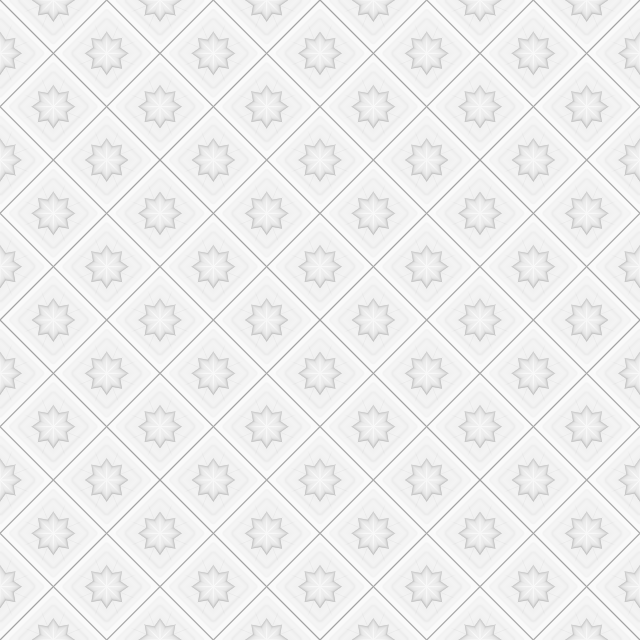
Give the GLSL for this pattern, as a WebGL 1 fragment shader.

```glsl
precision highp float;

uniform vec2 u_resolution;

// Lengths are in units of one repeat
const float REPEATS = 6.0;
const float TILE_HALF = 0.35355;
const float LINE_HALF = 0.0056;
const float FRAME_HALF = 0.300;
const float FRAME_ROUND = 0.025;
const float PANEL_HALF = 0.245;
const float PANEL_ROUND = 0.040;
const float TIP_RADIUS = 0.203;
const float VALLEY_RADIUS = 0.138;
const float RAY_END = 0.310;

const float LINE_TONE = 0.64;
const float BORDER_TONE = 0.982;
const float FRAME_TONE = 0.960;
const float PANEL_TONE = 0.947;
const float STAR_TONE = 0.938;
const float RIM_DEPTH = 0.195;
const float RIM_WIDTH = 0.0125;

// Half of the angle between neighbouring star tips
const vec2 VALLEY_DIR = vec2(0.92388, 0.38268);
const vec2 VALLEY_NORMAL = vec2(-0.38268, 0.92388);

float roundedBox(vec2 p, float halfSize, float radius) {
  vec2 d = abs(p) - halfSize + radius;
  return length(max(d, 0.0)) + min(max(d.x, d.y), 0.0) - radius;
}

// Mirrors the plane into one sixteenth, from a tip to a valley
vec2 foldStar(vec2 p) {
  p = abs(p);
  p = p.x > p.y ? p : p.yx;
  return p - 2.0 * max(dot(p, VALLEY_NORMAL), 0.0) * VALLEY_NORMAL;
}

float starDistance(vec2 folded) {
  vec2 tip = vec2(TIP_RADIUS, 0.0);
  vec2 edge = VALLEY_RADIUS * VALLEY_DIR - tip;
  return dot(folded - tip, normalize(vec2(edge.y, -edge.x)));
}

float fillMask(float d, float px) {
  return clamp(0.5 - d / px, 0.0, 1.0);
}

float strokeMask(float d, float halfWidth, float px) {
  return fillMask(abs(d) - halfWidth, px) * min(1.0, 2.0 * halfWidth / px);
}

float softGroove(float d, float width) {
  return exp(-d * d / (width * width));
}

void main() {
  float px = REPEATS / min(u_resolution.x, u_resolution.y);
  vec2 cell = gl_FragCoord.xy / u_resolution * REPEATS;

  // Diagonal tiles: q runs along the tile sides, p is upright
  vec2 q = fract(vec2(cell.x + cell.y, cell.x - cell.y)) - 0.5;
  vec2 p = 0.5 * vec2(q.x + q.y, q.x - q.y);
  vec2 side = q * 0.70711;
  float radius = length(p);
  float below = clamp(-p.y / TIP_RADIUS, -1.0, 1.0);

  // Border, frame and panel with soft steps
  float frame = roundedBox(side, FRAME_HALF, FRAME_ROUND);
  float panel = roundedBox(side, PANEL_HALF, PANEL_ROUND);
  float tone = mix(FRAME_TONE, BORDER_TONE, smoothstep(-0.010, 0.010, frame));
  tone -= 0.014 * softGroove(frame + 0.006, 0.010);
  tone = mix(PANEL_TONE, tone, smoothstep(-0.010, 0.006, panel));
  tone -= (0.022 + 0.006 * below) * softGroove(panel + 0.006, 0.014);
  tone += 0.008 * softGroove(panel + 0.045, 0.020);

  // Fine rays leaving the star valleys
  vec2 folded = foldStar(p);
  float star = starDistance(folded);
  float rayFade = 1.0 - smoothstep(RAY_END - 0.07, RAY_END, radius);
  tone -= 0.060 * rayFade * strokeMask(dot(folded, VALLEY_NORMAL), 0.003, px);
  tone -= 0.015 * exp(-max(star, 0.0) / 0.008);

  // Sunken star: thin dark rim, pale body and ridges
  float rim = exp(min(star, 0.0) / RIM_WIDTH);
  float starTone = STAR_TONE - RIM_DEPTH * (1.0 + 0.15 * below) * rim;
  starTone -= 0.014 * smoothstep(0.05, 0.15, radius);
  float ridgeFade = 1.0 - smoothstep(0.08, 0.18, radius);
  starTone += 0.040 * ridgeFade * strokeMask(folded.y, 0.005, px);
  starTone -= 0.015 * softGroove(dot(folded, VALLEY_NORMAL), 0.007)
            * smoothstep(0.03, 0.10, radius);
  tone = mix(tone, starTone, fillMask(star, px));

  // Joint between tiles
  float joint = TILE_HALF - max(abs(side.x), abs(side.y));
  tone -= 0.015 * exp(-joint / 0.010);
  tone = mix(tone, LINE_TONE, strokeMask(joint, LINE_HALF, px));

  gl_FragColor = vec4(vec3(tone), 1.0);
}
```
